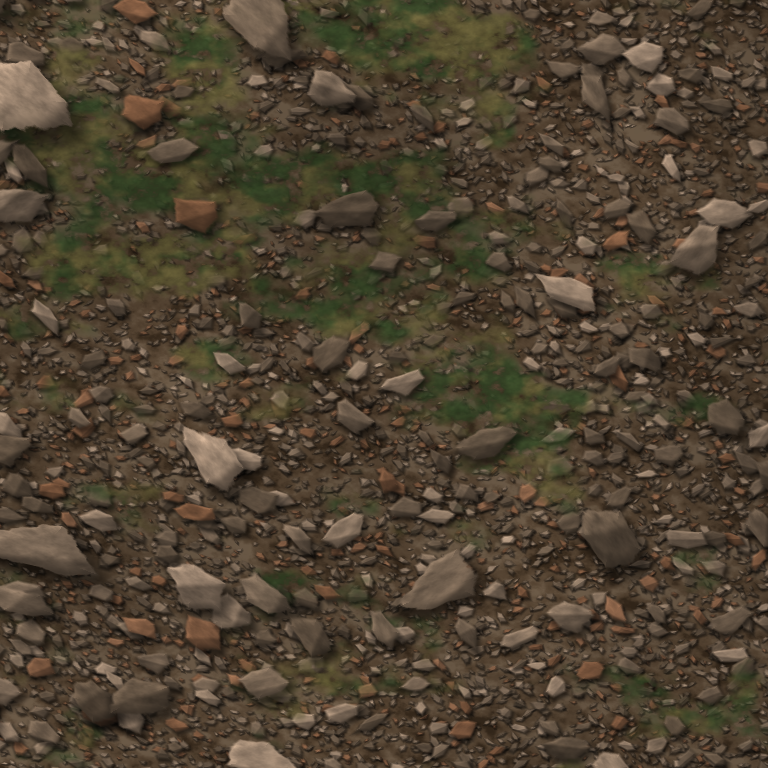
Give the GLSL for this texture, as a three.js fragment shader.

```glsl
// Draws a stony hillside: streaked soil, scattered angular rocks, slabs and moss.
varying vec2 vUv;

const vec3 SOIL_DARK = vec3(0.18, 0.135, 0.09);
const vec3 SOIL_MID = vec3(0.29, 0.23, 0.17);
const vec3 SOIL_LIGHT = vec3(0.37, 0.31, 0.245);
const vec3 STONE_DULL = vec3(0.34, 0.285, 0.23);
const vec3 STONE_PALE = vec3(0.62, 0.53, 0.45);
const vec3 STONE_RUST = vec3(0.47, 0.31, 0.21);
const vec3 MOSS_DRY = vec3(0.30, 0.28, 0.16);
const vec3 MOSS_DEEP = vec3(0.15, 0.21, 0.11);
const vec2 LIGHT_DIR = vec2(-0.4, 0.92);
const float SLOPE = -0.38;        // direction of streaks and slabs, radians
const float FINEST_FREQ = 100.0;  // cells across for the smallest stones
const float FREQ_STEP = 0.62;     // ratio between successive stone layers
const float EDGE_BLUR = 0.0022;   // stone edge softness
const float BEVEL = 0.32;         // width of the chipped rim
const int LAYERS = 7;
const int SIDES = 6;
const float TAU = 6.28318;

float hash(vec2 p) {
  vec3 q = fract(p.xyx * 0.1031);
  q += dot(q, q.yzx + 33.33);
  return fract((q.x + q.y) * q.z);
}

float noise(vec2 p) {
  vec2 i = floor(p), f = fract(p);
  f = f * f * (3.0 - 2.0 * f);
  return mix(mix(hash(i), hash(i + vec2(1, 0)), f.x),
             mix(hash(i + vec2(0, 1)), hash(i + vec2(1, 1)), f.x), f.y);
}

float fbm(vec2 p) {
  float sum = 0.0, amp = 0.5;
  for (int i = 0; i < 4; i++) {
    sum += amp * noise(p);
    p = p * 2.03 + 17.3;
    amp *= 0.5;
  }
  return sum / 0.9375;
}

vec2 rotate(vec2 p, float a) {
  float c = cos(a), s = sin(a);
  return vec2(c * p.x + s * p.y, c * p.y - s * p.x);
}

// Soft elliptical region, 1 at its centre
float region(vec2 p, vec2 centre, vec2 size) {
  return 1.0 - smoothstep(0.2, 1.0, length((p - centre) / size));
}

float slabArea(vec2 p) {
  return max(region(p, vec2(0.12, 0.2), vec2(0.44, 0.36)),
             region(p, vec2(0.06, 1.0), vec2(0.27, 0.2)));
}

float mossArea(vec2 p) {
  float bias = max(region(p, vec2(0.2, 0.78), vec2(0.42, 0.23)),
                   region(p, vec2(0.53, 0.97), vec2(0.32, 0.09)));
  bias = max(bias, 0.5 * region(p, vec2(0.45, 0.6), vec2(0.5, 0.4)));
  return smoothstep(0.53, 0.78, fbm(p * vec2(11.0, 17.0) + 4.0) + 0.36 * bias - 0.06);
}

// Paints one irregular polygonal stone with its shadow over the ground
vec3 paintStone(vec3 ground, vec2 uv, vec2 offset, vec2 id, float freq, float slab) {
  float size = mix(0.2, 0.43, hash(id + 3.1));
  float tilt = SLOPE * mix(0.4, 1.3, slab) + (hash(id + 5.7) - 0.5) * mix(1.8, 0.7, slab);
  vec2 stretch = vec2(1.3, mix(0.95, 0.55, hash(id + 8.3)));
  vec2 p = rotate(offset, tilt) / (size * stretch);
  vec2 light = rotate(LIGHT_DIR, tilt);
  float d = -9.0, shadow = -9.0;
  vec2 rim = vec2(0.0);
  for (int i = 0; i < SIDES; i++) {
    float k = float(i);
    float a = (k + 0.75 * hash(id + k * 7.13)) * TAU / float(SIDES);
    vec2 dir = vec2(cos(a), sin(a));
    float reach = mix(0.55, 0.95, hash(id + k * 3.37 + 40.0));
    float side = dot(p, dir) - reach;
    shadow = max(shadow, dot(p + light * 0.26, dir) - reach);
    if (side > d) { d = side; rim = dir; }
  }
  float blur = EDGE_BLUR * freq / size;
  float grain = fbm(rotate(uv, tilt) * vec2(55.0, 110.0) + id);
  d += (grain - 0.5) * 0.22;
  float cover = 1.0 - smoothstep(-blur, blur, d);
  float shade = 1.0 - smoothstep(-0.15, 0.3 + blur, shadow);

  // Body colour, then a ridge between two faces and a lit rim
  float tone = hash(id + 12.9);
  vec3 rock = mix(STONE_DULL, STONE_PALE, tone * tone * 0.9);
  rock = mix(rock, STONE_RUST, 0.75 * step(0.8, hash(id + 21.4)));
  vec2 ridge = rotate(light, (hash(id + 31.0) - 0.5) * 1.6);
  float face = smoothstep(-0.12, 0.12, dot(p, ridge) + hash(id + 35.0) * 0.7 - 0.15);
  rock *= mix(0.74, 1.04, face);
  rock *= 1.0 + 0.24 * dot(rim, light) * smoothstep(-BEVEL, 0.0, d);
  rock *= 0.72 + 0.52 * grain;
  return mix(ground * (1.0 - 0.5 * shade), rock, cover * 0.93);
}

vec3 paintLayer(vec3 col, vec2 uv, float freq, float level) {
  vec2 p = uv * freq + level * 31.7;
  vec2 cell = floor(p);
  float large = smoothstep(2.5, 5.0, level);
  for (int y = 1; y >= -1; y--) {
    for (int x = -1; x <= 1; x++) {
      vec2 id = cell + vec2(x, y);
      vec2 centre = id + 0.15 + 0.7 * vec2(hash(id + 0.7), hash(id + 9.2));
      vec2 place = (centre - level * 31.7) / freq;
      float slab = slabArea(place);
      float density = mix(0.5, mix(0.17, 0.75, slab), large);
      density *= 1.0 - 0.65 * mossArea(place);
      if (level > 5.5) density = 0.75 * slab;
      if (hash(id + 15.5) < density) col = paintStone(col, uv, p - centre, id, freq, slab);
    }
  }
  return col;
}

vec3 paintMoss(vec3 col, vec2 uv) {
  float tuft = fbm(uv * vec2(60.0, 85.0));
  vec3 moss = mix(MOSS_DRY, MOSS_DEEP, smoothstep(0.35, 0.62, fbm(uv * vec2(20.0, 30.0) + 9.0)));
  return mix(col, moss * (0.6 + 0.9 * tuft), mossArea(uv) * smoothstep(0.2, 0.5, tuft) * 0.85);
}

void main() {
  // Soil streaked down the slope
  float streak = fbm(rotate(vUv, SLOPE) * vec2(16.0, 42.0));
  float grit = fbm(vUv * vec2(75.0, 100.0));
  float soil = 0.55 * streak + 0.45 * grit;
  vec3 col = mix(SOIL_DARK, SOIL_MID, smoothstep(0.25, 0.48, soil));
  col = mix(col, SOIL_LIGHT, smoothstep(0.45, 0.68, soil));

  // Stones from fine to coarse, with moss growing over the fine ones
  float freq = FINEST_FREQ;
  for (int i = 0; i < LAYERS; i++) {
    if (i == 4) col = paintMoss(col, vUv);
    col = paintLayer(col, vUv, freq, float(i));
    freq *= FREQ_STEP;
  }

  // Broad light and dark drifts
  col *= 0.88 + 0.36 * fbm(vUv * 4.0 + 2.0);
  gl_FragColor = vec4(col, 1.0);
}
```
